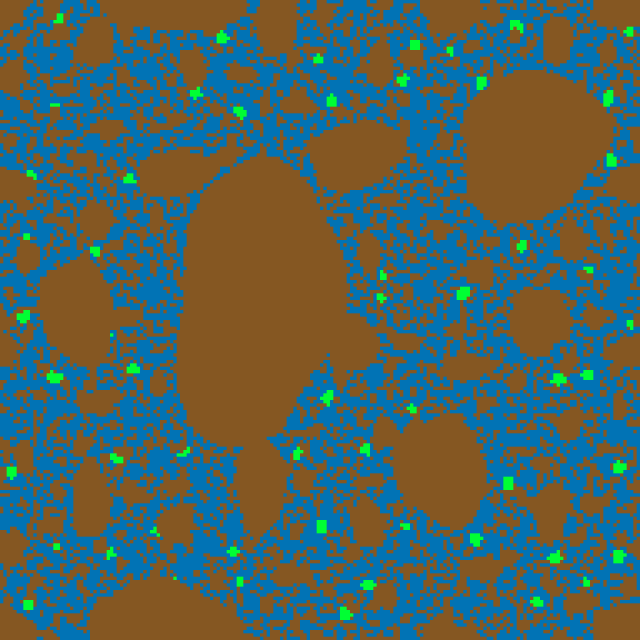
This texture is drawn by a Shadertoy shader. Its source:

```glsl
const vec3 BROWN = vec3(0.52, 0.34, 0.135);
const vec3 BLUE = vec3(0.005, 0.45, 0.71);
const vec3 GREEN = vec3(0.0, 1.0, 0.2);
const float CELLS = 192.0;
const int STONES = 220;
const int BLOCKERS = 30;

vec2 hash2(vec2 p) {
    vec3 a = fract(p.xyx * vec3(0.1031, 0.1030, 0.0973));
    a += dot(a, a.yzx + 33.33);
    return fract((a.xx + a.yz) * a.zy);
}

float valueNoise(vec2 p) {
    vec2 i = floor(p), f = fract(p);
    vec2 u = f * f * (3.0 - 2.0 * f);
    float low = mix(hash2(i).x, hash2(i + vec2(1, 0)).x, u.x);
    float high = mix(hash2(i + vec2(0, 1)).x, hash2(i + vec2(1, 1)).x, u.x);
    return mix(low, high, u.y);
}

// Shortest offset on a canvas that wraps around
vec2 wrapOffset(vec2 d) {
    return d - floor(d + 0.5);
}

// Evenly spread centres, loosened for the smaller stones
vec2 stoneCentre(float i) {
    vec2 jitter = hash2(vec2(i, 7.0)) - 0.5;
    return vec2(0.4, 0.53) + i * vec2(0.4302, 0.2451) + jitter * min(0.04, 0.002 * i);
}

float stoneRadius(float i) {
    return 0.17 * pow(i + 1.0, -0.55);
}

// Approximate signed distance to a stretched, lumpy stone
float stoneEdge(vec2 d, float i, float radius) {
    float stretch = 0.28 * cos(i * 1.7);
    vec2 q = d * vec2(exp(stretch), exp(-stretch));
    vec2 phase = 6.283 * hash2(vec2(i, 31.0));
    float angle = atan(q.y, q.x + 1e-6);
    float lumps = 0.09 * sin(2.0 * angle + phase.x)
                + 0.07 * sin(3.0 * angle + phase.y)
                + 0.04 * sin(5.0 * angle + phase.x + phase.y);
    return length(q) - radius * (1.0 + lumps);
}

// A stone is dropped when a larger one already takes its place
bool hasRoom(vec2 centre, int index, float radius) {
    for (int k = 0; k < min(index, BLOCKERS); k++) {
        float i = float(k);
        vec2 d = wrapOffset(centre - stoneCentre(i));
        if (stoneEdge(d, i, stoneRadius(i)) < 0.6 * radius) return false;
    }
    return true;
}

bool insideStone(vec2 p, float roughness) {
    for (int k = 0; k < STONES; k++) {
        float i = float(k);
        float radius = stoneRadius(i);
        vec2 centre = stoneCentre(i);
        vec2 d = wrapOffset(p - centre);
        if (dot(d, d) > 3.0 * radius * radius) continue;
        if (stoneEdge(d, i, radius) < roughness && hasRoom(centre, k, radius)) return true;
    }
    return false;
}

// One small blob at a random place in each square of a coarse grid
bool insideSpot(vec2 p, float grid, float roughness) {
    vec2 square = floor(p * grid);
    vec2 place = mix(vec2(0.12), vec2(0.88), hash2(square + 53.0));
    vec2 shape = hash2(square + 91.0);
    vec2 d = (p - (square + place) / grid) * mix(vec2(0.85, 1.15), vec2(1.15, 0.85), shape.x);
    return length(d) < mix(0.006, 0.0105, shape.y) + roughness;
}

vec3 cellColour(vec2 cell) {
    vec2 p = (cell + 0.5) / CELLS;
    vec2 grain = hash2(cell + 200.0);
    float roughness = (grain.y - 0.5) * 0.004;
    if (insideStone(p, roughness)) return BROWN;
    if (insideSpot(p, 9.0, roughness)) return GREEN;
    float speck = mix(valueNoise(cell * 0.6 + 400.0), grain.x, 0.35);
    return speck < 0.43 ? BROWN : BLUE;
}

void mainImage(out vec4 fragColor, in vec2 fragCoord) {
    // Blend the four nearest cells by how much of the pixel they cover
    vec2 x = fragCoord / iResolution.y * CELLS - 0.5;
    vec2 base = floor(x);
    float pixelWidth = CELLS / iResolution.y;
    vec2 cover = clamp((x - base - 0.5) / pixelWidth + 0.5, 0.0, 1.0);
    vec3 colour = vec3(0.0);
    for (int k = 0; k < 4; k++) {
        vec2 corner = vec2(k % 2, k / 2);
        vec2 w = mix(1.0 - cover, cover, corner);
        float weight = w.x * w.y;
        if (weight > 0.0) colour += weight * cellColour(base + corner);
    }
    fragColor = vec4(colour, 1.0);
}
```
